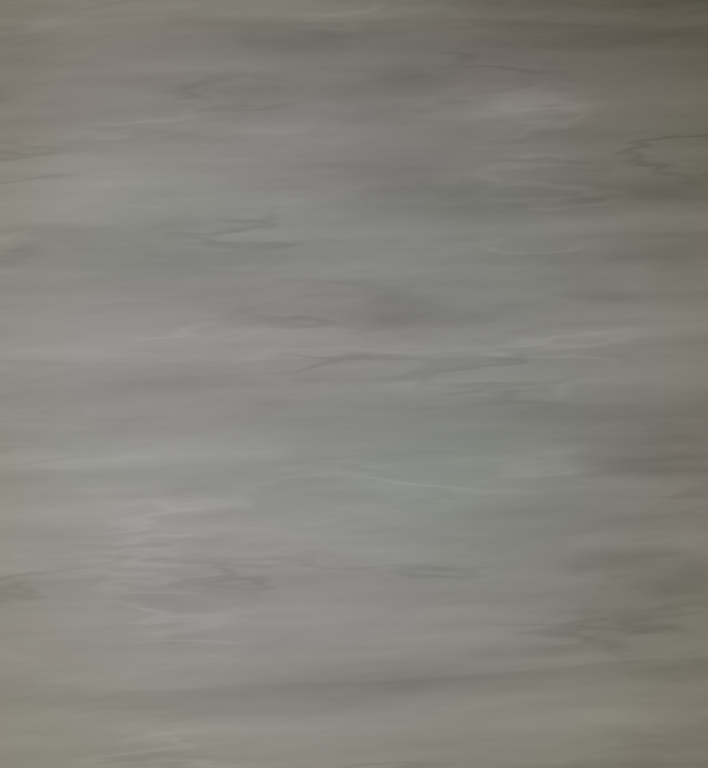
Reproduce this texture procedurally as a WebGL 1 fragment shader.

```glsl
precision highp float;
// Weathered grey wood planks with soft horizontal grain under uneven light.
uniform vec2 u_resolution;

vec2 gradientAt(vec2 cell) {
  float h = fract(sin(dot(cell, vec2(127.1, 311.7))) * 43758.55);
  return vec2(cos(h * 6.2832), sin(h * 6.2832));
}

// Gradient noise, about -0.7 to 0.7
float noise(vec2 p) {
  vec2 i = floor(p), f = fract(p);
  vec2 w = f * f * f * (f * (f * 6.0 - 15.0) + 10.0);
  float a = dot(gradientAt(i), f);
  float b = dot(gradientAt(i + vec2(1.0, 0.0)), f - vec2(1.0, 0.0));
  float c = dot(gradientAt(i + vec2(0.0, 1.0)), f - vec2(0.0, 1.0));
  float d = dot(gradientAt(i + 1.0), f - 1.0);
  return mix(mix(a, b, w.x), mix(c, d, w.x), w.y);
}

float fbm(vec2 p) {
  float sum = 0.0, amp = 1.0;
  for (int i = 0; i < 4; i++) {
    sum += amp * noise(p);
    p = p * 2.03 + vec2(17.3, 9.1);
    amp *= 0.5;
  }
  return sum;
}

// Height of the fine surface, stretched along the grain
float surface(vec2 p) {
  return fbm(vec2(p.x * 13.0, p.y * 34.0) + 0.6 * noise(p * 9.0));
}

// Thin broken wisps along the zero line of stretched noise
float wisps(vec2 p, float seed) {
  float line = abs(fbm(vec2(p.x * 3.2, p.y * 21.0) + seed));
  float patches = smoothstep(0.05, 0.45, noise(vec2(p.x * 4.0, p.y * 11.0) + seed * 1.7));
  return (1.0 - smoothstep(0.0, 0.16, line)) * patches;
}

// Wide planks: pale lip above each seam, shade below it
float plankTone(vec2 p) {
  float row = p.y * 7.0 + 0.16 * noise(p * vec2(3.0, 5.0)) + 0.25;
  float id = floor(row), t = fract(row);
  float lip = exp(-t * 5.0) * smoothstep(0.0, 0.07, t);
  float shade = smoothstep(0.55, 0.96, t) * (1.0 - smoothstep(0.96, 1.0, t));
  float strength = 0.55 + 0.8 * noise(vec2(p.x * 1.8, id * 3.7 + 0.5));
  return (lip - shade) * strength;
}

void main() {
  vec2 uv = gl_FragCoord.xy / u_resolution;
  vec2 p = gl_FragCoord.xy / u_resolution.y;

  // Grain climbs slightly to the right, more so near the bottom
  vec2 g = p;
  g.y -= 0.045 * p.x * (1.0 - 0.7 * p.y);
  g.y += 0.006 * noise(p * vec2(4.0, 7.0));

  // Light falls off to the right and toward the top
  float light = 0.567 - 0.11 * uv.x * uv.x - 0.25 * (uv.y - 0.45) * (uv.y - 0.45);
  light += 0.05 * uv.x * (1.0 - uv.y) - 0.03 * uv.x * uv.y;
  light -= 0.02 * (1.0 - smoothstep(0.0, 0.12, uv.x)) * uv.y;

  // Broad bands, streaks and dark smudges
  float tone = 0.050 * fbm(vec2(g.x * 1.3, g.y * 10.0) + 4.2);
  tone += 0.022 * fbm(vec2(g.x * 3.5, g.y * 38.0) + 21.0);
  tone += 0.026 * plankTone(g);
  float smudge = fbm(vec2(g.x * 3.0, g.y * 11.0) + 33.0);
  tone -= 0.035 * smoothstep(0.15, 0.75, smudge);

  // Wisps and faint relief lit from the upper left
  tone -= 0.036 * wisps(g, 7.0);
  tone += 0.028 * wisps(g, 51.0);
  float relief = surface(g) - surface(g + vec2(-0.003, 0.004));
  tone += 0.020 * relief * (0.8 + 0.8 * noise(g * vec2(4.0, 9.0) + 12.0));

  // Cool middle, warm rim, with drifting green and violet casts
  float rim = smoothstep(0.15, 0.75, length((uv - vec2(0.45, 0.5)) * vec2(1.0, 1.05)));
  vec3 tint = mix(vec3(0.0, 0.0, -0.012), vec3(0.012, -0.003, -0.046), rim);
  float drift = noise(p * vec2(1.8, 4.0) + 8.0);
  tint += drift * vec3(-0.012, 0.014, -0.010);

  gl_FragColor = vec4(vec3(light + tone) + tint, 1.0);
}
```
